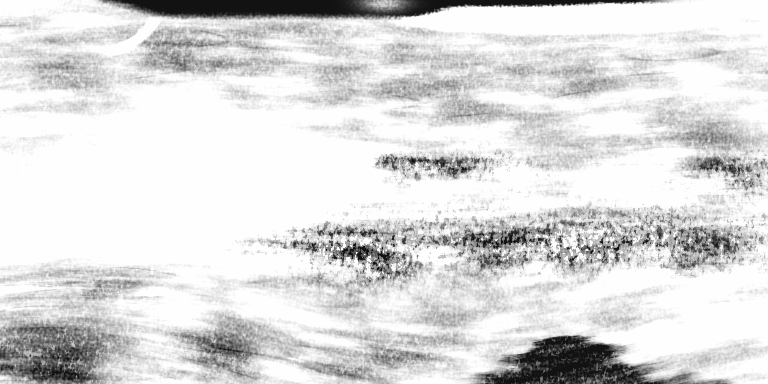
Give the GLSL for this texture, as a Shadertoy shader.

```glsl
// Worn black ink wash on white paper: streaky bands, crisp flecks and dark torn edges.

const vec3 PAPER = vec3(0.995);
const vec3 INK = vec3(0.07);

vec2 gradientAt(vec2 cell) {
    vec3 q = fract(cell.xyx * vec3(0.1031, 0.1030, 0.0973));
    q += dot(q, q.yzx + 33.33);
    float angle = 6.2832 * fract((q.x + q.y) * q.z);
    return vec2(cos(angle), sin(angle));
}

// Gradient noise, roughly -0.7 to 0.7
float noise(vec2 p) {
    vec2 i = floor(p), f = fract(p);
    vec2 u = f * f * f * (f * (f * 6.0 - 15.0) + 10.0);
    vec2 e = vec2(0.0, 1.0);
    float low = mix(dot(gradientAt(i), f),
                    dot(gradientAt(i + e.yx), f - e.yx), u.x);
    float high = mix(dot(gradientAt(i + e.xy), f - e.xy),
                     dot(gradientAt(i + e.yy), f - e.yy), u.x);
    return mix(low, high, u.y);
}

float fbm(vec2 p, int octaves, float gain) {
    float sum = 0.0, amp = 0.5;
    for (int i = 0; i < octaves; i++) {
        sum += amp * noise(p);
        p = mat2(1.9, 0.25, -0.25, 1.9) * p + 17.3;
        amp *= gain;
    }
    return sum;
}

// Soft elliptical patch
float patchAt(vec2 p, vec2 center, vec2 radius) {
    vec2 d = (p - center) / radius;
    return exp(-dot(d, d));
}

// Bends the lower strokes into a shallow valley
vec2 flow(vec2 p) {
    float low = smoothstep(0.36, 0.12, p.y);
    return p - vec2(0.0, 0.07 * cos(2.6 * p.x) * low + 0.012 * sin(4.0 * p.x));
}

// Broad pale washes, with bare paper at the left of the middle
float paleWash(vec2 p) {
    float w = 0.27 * patchAt(p, vec2(1.20, 0.80), vec2(0.85, 0.17));
    w += 0.22 * patchAt(p, vec2(0.55, 0.90), vec2(0.40, 0.07));
    w += 0.18 * patchAt(p, vec2(0.10, 0.76), vec2(0.32, 0.14));
    w += 0.24 * patchAt(p, vec2(0.90, 0.10), vec2(1.40, 0.18));
    w += 0.28 * patchAt(p, vec2(1.80, 0.62), vec2(0.20, 0.07));
    return w - 0.25 * patchAt(p, vec2(0.52, 0.55), vec2(0.38, 0.21));
}

// Dense smudges along the bottom
float smudges(vec2 p) {
    float w = 0.55 * patchAt(p, vec2(0.08, 0.05), vec2(0.24, 0.10));
    w += 0.42 * patchAt(p, vec2(0.58, 0.07), vec2(0.10, 0.07));
    w += 0.36 * patchAt(p, vec2(0.30, 0.27), vec2(0.20, 0.04));
    w += 0.26 * patchAt(p, vec2(1.10, 0.08), vec2(0.14, 0.04));
    return w - 0.40 * patchAt(p, vec2(1.78, 0.14 + 0.12 * (p.x - 1.8)), vec2(0.26, 0.03));
}

// Rough bands across the right of the middle
float roughBand(vec2 p) {
    float thin = 0.36 * patchAt(p, vec2(1.14, 0.57), vec2(0.26, 0.035));
    return 0.42 * patchAt(p, vec2(0.92, 0.35), vec2(0.15, 0.065)) + thin * smoothstep(0.99, 1.02, p.x)
         + 0.42 * patchAt(p, vec2(1.55, 0.37), vec2(0.60, 0.08))
         + 0.30 * patchAt(p, vec2(1.95, 0.55), vec2(0.12, 0.05));
}

// Black strip hanging from the top edge, thinning to the right
float topStrip(vec2 p, float ragged) {
    float depth = mix(0.045, 0.014, smoothstep(1.03, 1.25, p.x));
    depth *= smoothstep(0.22, 0.48, p.x) * smoothstep(1.85, 1.40, p.x);
    float soft = mix(0.014, 0.005, smoothstep(0.9, 1.1, p.x));
    float cover = smoothstep(-soft, soft, p.y - 1.0 + depth + 0.03 * ragged);
    float worn = patchAt(p, vec2(1.0, 0.99), vec2(0.06, 0.02)) * (0.6 + 2.0 * ragged);
    return cover * smoothstep(0.0, 0.006, depth) * (1.0 - clamp(worn, 0.0, 0.8));
}

// Black hill at the lower right: crisp crest, ragged long slopes
float hill(vec2 p, float ragged) {
    float ridge = 0.125 - mix(0.42, 0.30, step(1.46, p.x)) * abs(p.x - 1.46);
    float soft = mix(0.025, 0.07, smoothstep(0.05, 0.3, abs(p.x - 1.46)));
    return smoothstep(-0.3 * soft, soft, ridge - p.y + 0.09 * ragged);
}

// Wiped pale arc at the upper left
float wipedArc(vec2 p) {
    vec2 d = p - vec2(0.26, 1.03);
    return smoothstep(0.018, 0.007, abs(length(d) - 0.165)) * smoothstep(0.0, 0.06, d.x);
}

void mainImage(out vec4 fragColor, in vec2 fragCoord) {
    vec2 p = fragCoord / iResolution.y;
    p.x *= 2.0 * iResolution.y / iResolution.x;
    vec2 bent = flow(p);

    // Texture layers, from broad to fine
    float cloud = fbm(p * vec2(4.0, 7.0) + 3.7, 6, 0.6);
    float streak = fbm(bent * vec2(3.5, 26.0) + 9.1, 5, 0.6);
    float grain = noise(p * vec2(140.0, 115.0));
    float fleck = fbm(p * vec2(62.0, 44.0) + 41.0, 3, 0.75);

    // Ink washes broken up by strokes
    vec2 warped = p + vec2(0.16, 0.08) * vec2(streak, cloud);
    float band = roughBand(warped);
    float wash = paleWash(warped) + smudges(warped) + band;
    float ink = wash * (1.0 + 1.1 * streak + 1.0 * cloud)
              + 0.34 * streak + 0.36 * cloud - 0.085;

    // Crisp dark specks and bare flecks, strongest in the rough bands
    float specks = smoothstep(0.06, 0.22, fleck + 0.4 * streak);
    float bare = smoothstep(0.10, 0.22, -fleck - 0.5 * streak);
    ink += 1.1 * band * specks;
    ink *= 1.0 - bare * clamp(0.35 + 1.6 * band, 0.0, 0.95) * step(0.0, ink);
    ink += (0.05 + 0.55 * clamp(ink, 0.0, 0.5)) * (grain + 0.7 * fleck);

    // Thin dry scratches along the strokes
    float line = abs(noise(bent * vec2(2.2, 15.0) + 5.0));
    float broken = smoothstep(0.0, 0.25, noise(p * vec2(6.0, 9.0) + 2.0));
    ink += 0.16 * smoothstep(0.05, 0.01, line) * broken * smoothstep(-0.08, 0.1, ink);

    // Clean wipes with crisp rims, then solid black shapes
    float crescent = patchAt(p, vec2(1.45, 0.95), vec2(0.40, 0.037));
    ink -= 0.6 * smoothstep(0.25, 0.55, crescent + 0.3 * streak) + 0.5 * wipedArc(p);
    ink = max(ink, topStrip(p, 0.5 * streak + 0.2 * grain));
    ink = max(ink, hill(p, cloud + streak) * (0.92 + 0.6 * streak + 0.3 * grain - 0.25 * bare));

    fragColor = vec4(mix(PAPER, INK, clamp(ink, 0.0, 1.0)), 1.0);
}
```
